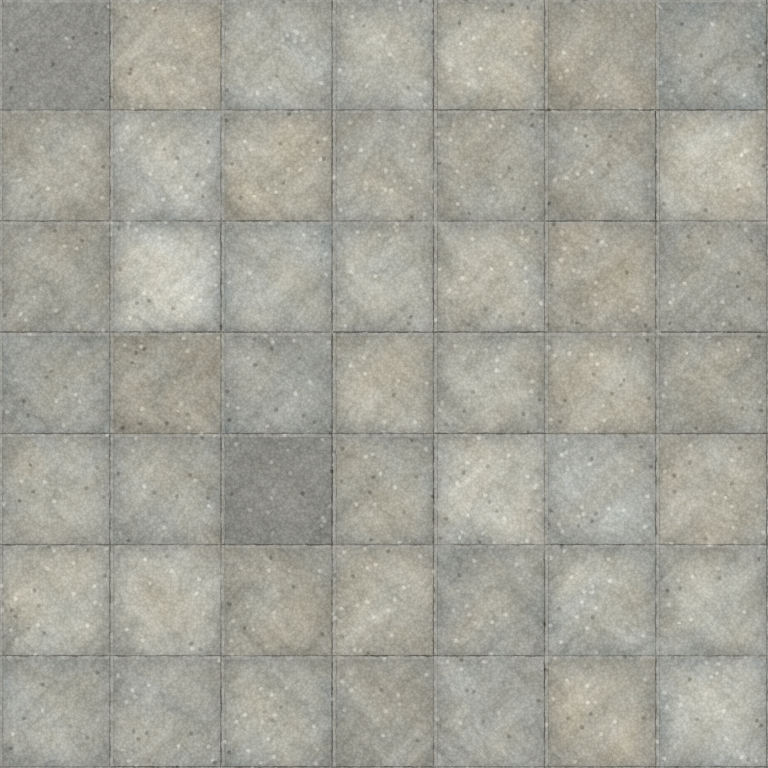
This texture is drawn by a WebGL 1 fragment shader. Its source:

```glsl
precision highp float;
// Weathered concrete paving: a 7 by 7 grid with a slightly narrower middle row
// and column. Each slab has its own tone, warmth and pale worn centre; layered
// sines give stains, cellular noise gives grit, and broken cracks edge the joints.

uniform vec2 u_resolution;

#define TILES 7.0
#define MIDDLE_SIZE 0.132
#define JOINT_WIDTH 0.0044
#define CRACK_WIDTH 0.0019
#define GRAIN 0.13
#define STAIN 0.055
#define TONE_RANGE 0.06
#define BRIGHT_TILE vec2(1.0, 4.0)
#define DARK_TILE_A vec2(0.0, 6.0)
#define DARK_TILE_B vec2(2.0, 2.0)

const vec3 EDGE_GREY = vec3(0.575, 0.578, 0.552);
const vec3 WORN_PALE = vec3(0.722, 0.717, 0.668);
const vec3 WARM_SHIFT = vec3(0.022, 0.000, -0.028);
const vec3 MORTAR = vec3(0.645, 0.645, 0.615);
const vec3 CRACK = vec3(0.355, 0.345, 0.315);

float hash(vec2 p) {
  p = fract(p * vec2(0.1031, 0.1137));
  p += dot(p, p.yx + 33.33);
  return fract((p.x + p.y) * p.x * 17.31);
}

vec2 hash2(vec2 p) {
  return vec2(hash(p + 3.7), hash(p.yx + 71.3));
}

// Distance to the nearest scattered point, and that point's random value
vec2 cellular(vec2 p) {
  vec2 base = floor(p);
  vec2 nearest = vec2(9.0, 0.0);
  for (int j = -1; j <= 1; j++) {
    for (int i = -1; i <= 1; i++) {
      vec2 cell = base + vec2(float(i), float(j));
      float d = length(cell + hash2(cell) - p);
      if (d < nearest.x) nearest = vec2(d, hash(cell + 19.1));
    }
  }
  return nearest;
}

// Layered, bent sines, roughly -1 to 1
float mottle(vec2 p) {
  float sum = 0.0;
  float amp = 0.55;
  for (int i = 0; i < 6; i++) {
    p += 0.7 * sin(p.yx * 1.3 + vec2(1.7, 4.1));
    sum += amp * sin(p.x) * sin(p.y);
    p = mat2(1.36, 1.10, -1.10, 1.36) * p + 2.3;
    amp *= 0.68;
  }
  return sum;
}

// Canvas position to tile units, with the narrow middle tile
vec2 toTiles(vec2 p, float outer) {
  vec2 c = p - 0.5;
  vec2 beyond = max(abs(c) - 0.5 * MIDDLE_SIZE, 0.0);
  vec2 inner = min(abs(c), 0.5 * MIDDLE_SIZE);
  return 0.5 * TILES + sign(c) * (inner / MIDDLE_SIZE + beyond / outer);
}

float isTile(vec2 id, vec2 which) {
  return 1.0 - step(0.5, length(id - which));
}

// Soft band of the given width around zero
float band(float d, float width, float soft) {
  return 1.0 - smoothstep(0.5 * width - soft, 0.5 * width + soft, abs(d));
}

void main() {
  vec2 p = gl_FragCoord.xy / u_resolution;
  float soft = max(0.6 / min(u_resolution.x, u_resolution.y), 0.0007);
  float outer = (1.0 - MIDDLE_SIZE) / (TILES - 1.0);
  vec2 grid = toTiles(p, outer);
  vec2 id = floor(grid);
  vec2 local = fract(grid) - 0.5;
  vec2 size = mix(vec2(outer), vec2(MIDDLE_SIZE), 1.0 - step(0.5, abs(id - 3.0)));

  // Slab tone and worn centre
  float bright = isTile(id, BRIGHT_TILE);
  float dark = isTile(id, DARK_TILE_A) + isTile(id, DARK_TILE_B);
  float stain = mottle(p * 42.0 + 40.0 * hash2(id));
  float fine = mottle(p * 190.0 + 9.0);
  vec2 u = 2.0 * local + 0.13 * stain * (1.0 - 4.0 * local * local);
  u = min(u * u, 1.0);
  float worn = (1.0 - u.x * u.x) * (1.0 - u.y * u.y);
  worn *= mix(0.45, 1.0, hash(id + 5.0)) * (1.0 - 0.85 * dark);
  vec3 color = mix(EDGE_GREY, WORN_PALE, worn);
  float warmth = hash(id + 27.0) - 0.35 + 0.5 * mottle(p * 30.0 + 5.0);
  color += WARM_SHIFT * warmth * (1.0 - dark);
  color += TONE_RANGE * (hash(id + 13.0) - 0.45) + 0.08 * bright * worn - 0.035 * dark;
  color += STAIN * stain * (1.0 - 0.5 * dark) + 0.03 * fine;

  // Joints: pale mortar with a broken crack along one side
  vec2 s = (local - 0.5 * sign(local)) * size;
  s = vec2(s.x, -s.y) + 0.0006 * fine;
  vec2 line = mod(floor(grid + 0.5), TILES);
  vec2 segment = vec2(hash(vec2(line.x, id.y) + 51.0), hash(vec2(id.x, line.y) + 83.0));
  float mortar = max(band(s.x - 0.001, JOINT_WIDTH, soft), band(s.y - 0.001, JOINT_WIDTH, soft));
  color = mix(color, MORTAR + 0.05 * fine, 0.65 * mortar);
  vec2 strength = mix(vec2(0.4), vec2(0.95), segment);
  float broken = clamp(0.75 + 0.6 * mottle(p * 95.0 + 31.0), 0.2, 1.0);
  vec2 crack = vec2(band(s.x + 0.0016, CRACK_WIDTH, soft), band(s.y + 0.0016, CRACK_WIDTH, soft));
  crack.x = max(crack.x, 0.45 * band(s.x - 0.0036, 0.0012, soft));
  crack *= strength * broken;
  color = mix(color, CRACK, max(crack.x, crack.y));

  // Grit: fine grain, scattered pale chips and dark pits
  vec2 grain = cellular(p * 230.0);
  color += GRAIN * (0.6 * (0.45 - grain.x) + 0.4 * (grain.y - 0.5));
  vec2 chip = cellular(p * 95.0 + 17.0);
  float spot = 1.0 - smoothstep(0.12, 0.38, chip.x);
  color += spot * (0.11 * step(0.93, chip.y) - 0.12 * step(chip.y, 0.03));

  gl_FragColor = vec4(clamp(color, 0.0, 1.0), 1.0);
}
```
